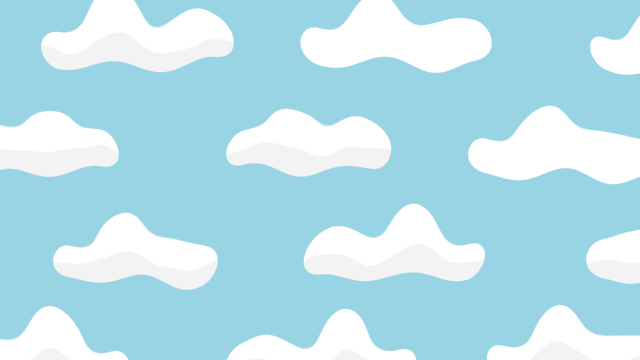
Give the GLSL for this pattern, as a WebGL 1 fragment shader.

```glsl
precision highp float;
// Flat white clouds with pale grey undersides, scattered in staggered rows on a blue sky.

uniform vec2 u_resolution;

const vec3 SKY = vec3(0.600, 0.831, 0.894);
const vec3 CLOUD = vec3(1.0);
const vec3 SHADE = vec3(0.953);
const vec2 PITCH = vec2(0.75, 0.29);   // cloud spacing, in canvas heights
const vec2 ORIGIN = vec2(0.10, -0.01);
const float STAGGER = 0.28;            // sideways shift of odd rows

// Four random values in 0..1 for a cell
vec4 hash4(vec2 cell, float seed) {
  vec4 v = fract(vec4(cell.xyx, seed) * vec4(0.1031, 0.1030, 0.0973, 0.1099) + 0.37);
  v += dot(v, v.wzxy + 33.33);
  return fract((v.xxyz + v.yzzw) * v.zywx);
}

float smoothMin(float a, float b, float k) {
  float h = max(k - abs(a - b), 0.0) / k;
  return min(a, b) - 0.25 * h * h * k;
}

float capsule(vec2 p, float halfLength, float radius) {
  return length(vec2(max(abs(p.x) - halfLength, 0.0), p.y)) - radius;
}

// Antialiased inside of a signed distance
float coverage(float d, float pixel) {
  return clamp(0.5 - d / pixel, 0.0, 1.0);
}

// Distance to a cloud: a rounded bar with a tall and a low bump
float cloudShape(vec2 p, float peakX, vec4 size) {
  float bar = capsule(p, mix(0.175, 0.245, size.x), mix(0.042, 0.052, size.y));
  float peakRadius = mix(0.055, 0.075, size.z);
  float peak = length(p - vec2(peakX, mix(0.068, 0.090, size.w))) - peakRadius;
  vec2 humpAt = vec2(peakX - sign(peakX) * mix(0.16, 0.20, size.y), mix(0.020, 0.045, size.z));
  float hump = length((p - humpAt) * vec2(0.85, 1.0)) - 0.052;
  return smoothMin(smoothMin(bar, hump, 0.07), peak, 0.085);
}

// Upper edge of the grey underside, swelling below the peak
float shadeLine(float x, float peakX, vec4 phase) {
  float offset = (x - peakX) / 0.065;
  float swell = 0.030 * exp(-offset * offset);
  float ripple = 0.008 * sin(21.0 * x + phase.z) + 0.003 * sin(57.0 * x + phase.w);
  return swell + ripple - 0.002;
}

// Paint the cloud of one cell over a colour
vec3 paintCloud(vec3 base, vec2 point, vec2 cell, float pixel) {
  vec4 place = hash4(cell, 3.0);
  vec4 size = hash4(cell, 17.0);
  vec4 phase = 6.2832 * hash4(cell, 41.0);

  vec2 center = ORIGIN + cell * PITCH + vec2(STAGGER * mod(cell.y, 2.0), 0.0);
  center += (place.xy - 0.5) * vec2(0.09, 0.035);
  vec2 p = point - center;
  p.y += 0.10 * (place.z - 0.5) * p.x;

  // Wavy outline
  p.y += 0.014 * sin(25.0 * p.x + phase.x) + 0.007 * sin(14.0 * p.x + phase.y);

  float peakX = (place.w < 0.5 ? -1.0 : 1.0) * mix(0.035, 0.085, size.x);
  float body = cloudShape(p, peakX, size);
  float under = p.y - shadeLine(p.x, peakX, phase);
  float shaded = coverage(under, pixel) * step(0.1, size.w);
  return mix(base, mix(CLOUD, SHADE, shaded), coverage(body, pixel));
}

void main() {
  vec2 point = gl_FragCoord.xy / u_resolution.y;
  float pixel = 1.2 / u_resolution.y;
  vec2 home = floor((point - ORIGIN) / PITCH + 0.5);

  // Visit the nearby cells
  vec3 color = SKY;
  for (int row = -1; row <= 1; row++) {
    for (int column = -2; column <= 1; column++) {
      vec2 cell = home + vec2(float(column), float(row));
      color = paintCloud(color, point, cell, pixel);
    }
  }
  gl_FragColor = vec4(color, 1.0);
}
```
